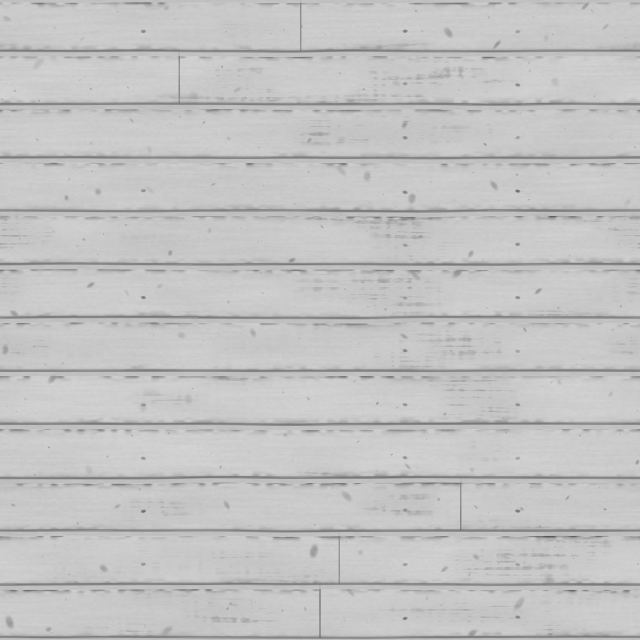
This texture is drawn by a three.js fragment shader. Its source:

```glsl
// Pale grey painted timber cladding: twelve horizontal boards with lips, butt joints, nails and knots.
#define BOARDS 12.0
#define GAP_OFFSET 0.047
#define FACE_TONE 0.795
#define LIP_TONE 0.745
#define GAP_TONE 0.47
#define STAIN_TONE 0.50
#define NAIL_TONE 0.36
#define NAIL_HEIGHT 0.63
#define JOINT_WIDTH 0.0016
#define KNOTS 14.0
#define SPECKS 44.0
#define GRIME 0.42

varying vec2 vUv;

float hash(vec2 p) {
  vec3 q = fract(p.xyx * 0.1031);
  q += dot(q, q.yzx + 33.33);
  return fract((q.x + q.y) * q.z);
}

// Value noise with a whole number of cells across the tile, so it wraps.
float noise(vec2 uv, vec2 cells, float seed) {
  vec2 p = uv * cells;
  vec2 i = floor(p);
  vec2 f = p - i;
  f = f * f * (3.0 - 2.0 * f);
  vec2 a = mod(i, cells) + seed;
  vec2 b = mod(i + 1.0, cells) + seed;
  return mix(mix(hash(a), hash(vec2(b.x, a.y)), f.x),
             mix(hash(vec2(a.x, b.y)), hash(b), f.x), f.y);
}

// Soft tilted spots, one possible per cell along a board; lengths are in board heights.
float spots(float x, float t, float row, float count, vec2 sizes, float seed) {
  float ink = 0.0;
  float cell = floor(x * count);
  for (int k = -1; k <= 1; k++) {
    float c = cell + float(k);
    vec2 id = vec2(mod(c, count) + seed, row * 7.0 + seed);
    float size = hash(id + 3.1);
    vec2 d = vec2((x * count - c - hash(id)) * BOARDS / count,
                  t - mix(0.14, 0.94, hash(id + 11.7)));
    d.x += d.y * (hash(id + 23.9) - 0.5) * 1.6;
    d.y *= mix(0.55, 1.3, hash(id + 31.3));
    float radius = mix(sizes.x, sizes.y, size * size);
    float present = step(0.42, hash(id + 47.3));
    float strength = mix(0.2, 0.75, hash(id + 59.1));
    ink += present * strength * (1.0 - smoothstep(radius * 0.25, radius, length(d)));
  }
  return min(ink, 1.0);
}

// Ragged nail head in the given column.
float nail(float x, float t, float row, float column) {
  vec2 id = vec2(row, column * 100.0);
  vec2 d = vec2((x - column) * BOARDS, t - NAIL_HEIGHT - 0.03 * (hash(id) - 0.5));
  d.y += 0.3 * d.x * (hash(id + 5.0) - 0.5);
  float strength = mix(0.45, 1.0, hash(id + 9.0));
  return strength * (1.0 - smoothstep(0.45, 1.15, length(d / vec2(0.054, 0.036))));
}

void main() {
  vec2 uv = vUv;

  // Board number counted from the top, and depth t from its upper gap.
  float wobble = 0.025 * (noise(uv, vec2(9.0, 12.0), 2.0) - 0.5);
  float y = (1.0 - uv.y) * BOARDS + GAP_OFFSET + wobble;
  float row = mod(floor(y), BOARDS);
  float t = fract(y);
  float seed = row * 19.0;

  // Wood grain and paint mottling.
  vec2 warped = uv + vec2(0.0, 0.007 * (noise(uv, vec2(7.0, 30.0), seed) - 0.5));
  float grain = noise(warped, vec2(14.0, 330.0), seed);
  float fine = noise(uv, vec2(210.0, 400.0), 5.0);
  float cloud = noise(uv, vec2(10.0, 28.0), seed + 4.0);
  float brush = noise(uv, vec2(150.0, 36.0), seed + 8.0);
  float tone = FACE_TONE + 0.018 * (hash(vec2(row, 71.0)) - 0.5);
  tone += 0.022 * (grain - 0.5) + 0.02 * (fine - 0.5) + 0.025 * (cloud - 0.5);

  // Worn patches showing streaks of bare grain.
  float patches = smoothstep(0.5, 0.95, noise(uv, vec2(8.0, 24.0), seed + 13.0));
  float streaks = smoothstep(0.5, 0.9, 0.55 * grain + 0.25 * brush + 0.2 * fine);
  tone -= patches * (0.02 + 0.16 * streaks);

  // Grime caught below the lip and along the lower edge.
  float ragged = noise(uv, vec2(95.0, 190.0), seed + 21.0);
  float along = noise(uv, vec2(13.0, 12.0), seed + 27.0);
  float upper = smoothstep(0.09, 0.115, t) * exp(-max(t - 0.115, 0.0) / 0.035);
  float lower = smoothstep(0.84, 0.98, t);
  float dirt = upper * (0.25 + 0.75 * along) + 0.35 * lower * along;
  tone -= GRIME * dirt * smoothstep(0.2, 0.9, ragged);

  // Knots, specks and nails.
  float knots = spots(uv.x, t, row, KNOTS, vec2(0.035, 0.115), 1.0);
  float specks = spots(uv.x, t, row, SPECKS, vec2(0.01, 0.035), 33.0);
  tone = mix(tone, STAIN_TONE, max(knots, 0.8 * specks) * (0.65 + 0.35 * ragged));
  float nails = nail(uv.x, t, row, 0.633) + nail(uv.x, t, row, 0.809);
  nails += nail(uv.x, t, row, 0.224) * step(0.2, hash(vec2(row, 83.0)));
  tone = mix(tone, NAIL_TONE, nails * (0.6 + 0.4 * fine));

  // Staggered butt joints on five neighbouring boards.
  float k = mod(row - 9.0, BOARDS);
  float jointX = 0.72 - 0.11 * k - 0.08 * sin(1.5708 * k);
  float joint = 1.0 - smoothstep(0.3, 1.0, abs(uv.x - jointX) / JOINT_WIDTH);
  tone = mix(tone, GAP_TONE, step(k, 4.5) * joint * (0.55 + 0.35 * brush));

  // Lip, soft shade and dark gap between boards.
  float lip = 1.0 - smoothstep(0.085, 0.11, t);
  tone = mix(tone, LIP_TONE + 0.03 * (ragged - 0.5), 0.8 * lip);
  tone -= 0.07 * smoothstep(0.92, 1.0, t);
  float gap = 1.0 - smoothstep(0.008, 0.036, min(t, 1.0 - t));
  tone = mix(tone, GAP_TONE, gap * (0.65 + 0.35 * along));

  gl_FragColor = vec4(vec3(clamp(tone, 0.0, 1.0)), 1.0);
}
```
